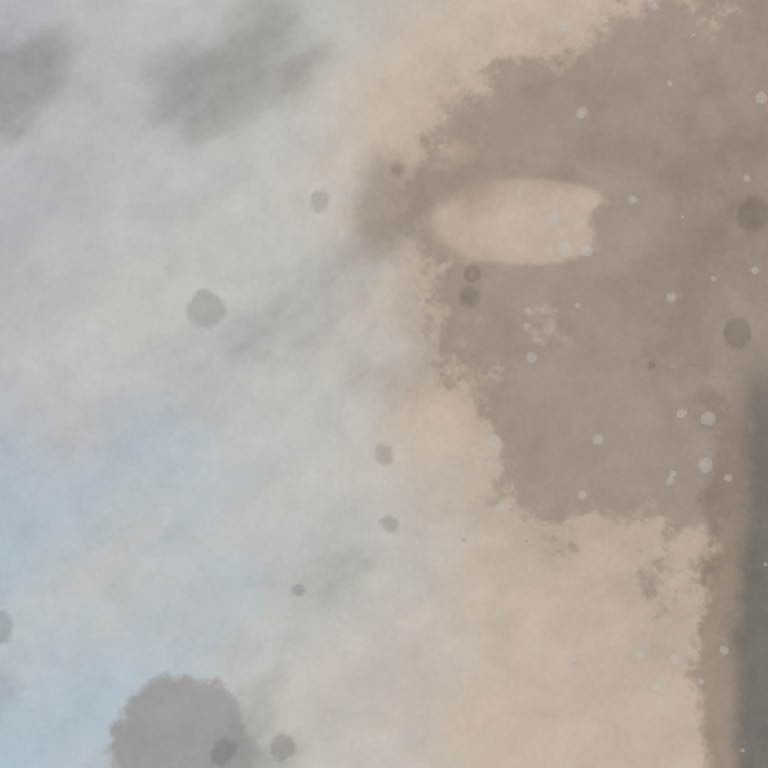
Give the GLSL for this texture, as a three.js fragment shader.

```glsl
// Weathered plaster wall: a cool blue-grey left side drifts into warm beige,
// with ragged brown stains on the right and a dark worn edge.
// Layered value noise shapes the washes and stains; cellular noise adds flecks.

varying vec2 vUv;

const vec3 SKY_BLUE = vec3(0.69, 0.755, 0.80);
const vec3 LAVENDER_GREY = vec3(0.69, 0.705, 0.725);
const vec3 GREIGE = vec3(0.745, 0.735, 0.715);
const vec3 BEIGE = vec3(0.755, 0.695, 0.635);
const vec3 BROWN = vec3(0.60, 0.545, 0.50);
const vec3 DARK_BROWN = vec3(0.53, 0.475, 0.425);
const vec3 EDGE_GREY = vec3(0.43, 0.42, 0.40);
const vec3 STAIN_GREY = vec3(0.60, 0.585, 0.58);

float hash(vec2 p) {
  vec3 q = fract(vec3(p.xyx) * 0.1031);
  q += dot(q, q.yzx + 33.33);
  return fract((q.x + q.y) * q.z);
}

float noise(vec2 p) {
  vec2 cell = floor(p);
  vec2 f = fract(p);
  f = f * f * (3.0 - 2.0 * f);
  float low = mix(hash(cell), hash(cell + vec2(1.0, 0.0)), f.x);
  float high = mix(hash(cell + vec2(0.0, 1.0)), hash(cell + 1.0), f.x);
  return mix(low, high, f.y);
}

// Sum of octaves, centred on zero; rough sets how strong the fine ones are.
float cloud(vec2 p, float rough) {
  float sum = 0.0;
  float amp = 1.0;
  float total = 0.0;
  for (int i = 0; i < 6; i++) {
    sum += amp * (noise(p) - 0.5);
    total += amp;
    amp *= rough;
    p = mat2(1.6, 1.2, -1.2, 1.6) * p + 17.3;
  }
  return 2.0 * sum / total;
}

// Soft ellipse: 1 at the centre, 0 on the rim, negative outside.
float blob(vec2 p, vec2 centre, vec2 radius) {
  return 1.0 - length((p - centre) / radius);
}

// Cellular flecks: a few cells hold one small spot of varied size.
float flecks(vec2 p, float share, float ragged) {
  vec2 cell = floor(p);
  float mask = 0.0;
  for (int y = -1; y <= 1; y++) {
    for (int x = -1; x <= 1; x++) {
      vec2 id = cell + vec2(float(x), float(y));
      vec2 spot = id + vec2(hash(id + 3.1), hash(id + 8.7));
      float radius = mix(0.1, 0.35, hash(id + 21.0));
      float d = length(p - spot) + 0.35 * ragged;
      float present = step(hash(id + 40.0), share);
      mask = max(mask, present * (1.0 - smoothstep(radius * 0.5, radius, d)));
    }
  }
  return mask;
}

vec2 rotate(vec2 p, float angle) {
  float c = cos(angle);
  float s = sin(angle);
  return vec2(c * p.x + s * p.y, c * p.y - s * p.x);
}

// Cool to warm base wash, tilted by diagonal brush streaks.
vec3 baseWash(vec2 p, float streak, float soft) {
  float warmth = p.x + 0.16 * streak + 0.24 * soft + 0.08 * p.y;
  vec3 cool = mix(SKY_BLUE, LAVENDER_GREY, smoothstep(0.2, 0.65, p.y + 0.2 * soft));
  vec3 col = mix(cool, GREIGE, smoothstep(0.02, 0.38, warmth));
  return mix(col, BEIGE, smoothstep(0.38, 0.72, warmth));
}

void main() {
  vec2 p = vUv;
  float soft = cloud(p * 3.0 + 5.0, 0.45);
  float ragged = cloud(p * 7.0 + 31.0, 0.68);
  float fine = cloud(p * 26.0 + 12.0, 0.65);
  float streak = cloud(rotate(p, 0.6) * vec2(2.2, 8.0) + 9.0, 0.5);

  vec3 col = baseWash(p, streak, soft);

  // Soft smudges and pale streaks
  float smudge = smoothstep(0.08, 0.6, cloud(rotate(p, 0.6) * vec2(4.0, 7.0) + 61.0, 0.5));
  col = mix(col, col * vec3(0.86, 0.85, 0.845), smudge);
  col *= 1.0 + 0.045 * streak;
  col = mix(col, BROWN, 0.5 * smoothstep(0.0, 0.8, blob(p, vec2(0.5, 0.73), vec2(0.06, 0.09)) + 0.5 * ragged));

  // Brown stains on the right: a soft halo with a ragged body
  float stain = blob(p, vec2(0.93, 0.69), vec2(0.38, 0.42)) + 0.55 * ragged + 0.25 * soft;
  stain -= 0.55 * smoothstep(-0.1, 0.6, blob(p, vec2(0.73, 0.71), vec2(0.17, 0.08)) + 0.4 * ragged);
  col = mix(col, BROWN, 0.35 * smoothstep(-0.3, 0.25, stain));
  col = mix(col, BROWN, 0.75 * smoothstep(0.03, 0.17, stain));
  col = mix(col, DARK_BROWN, 0.55 * smoothstep(0.35, 0.95, stain + 0.3 * soft));

  // Grey stain at the bottom
  float pool = blob(p, vec2(0.245, 0.02), vec2(0.1, 0.09)) + 0.5 * ragged;
  col = mix(col, STAIN_GREY, 0.8 * smoothstep(0.0, 0.2, pool));

  // Worn right edge: a brown fringe, then a dark strip
  float lower = 1.0 - smoothstep(0.42, 0.58, p.y);
  float fringe = smoothstep(0.91, 0.935, p.x + 0.07 * ragged);
  col = mix(col, DARK_BROWN, 0.65 * lower * fringe);
  col = mix(col, EDGE_GREY, 0.8 * lower * smoothstep(0.95, 0.985, p.x + 0.02 * ragged));

  // Dark and pale flecks, then fine grain
  col = mix(col, col * 0.84, 0.7 * flecks(p * 13.0, 0.1, ragged));
  float pale = flecks(p * 34.0 + 70.0, 0.12, fine) * smoothstep(0.5, 0.75, p.x);
  col = mix(col, GREIGE, 0.5 * pale);
  col += 0.035 * fine + 0.012 * (noise(p * 210.0) - 0.5);

  gl_FragColor = vec4(col, 1.0);
}
```
